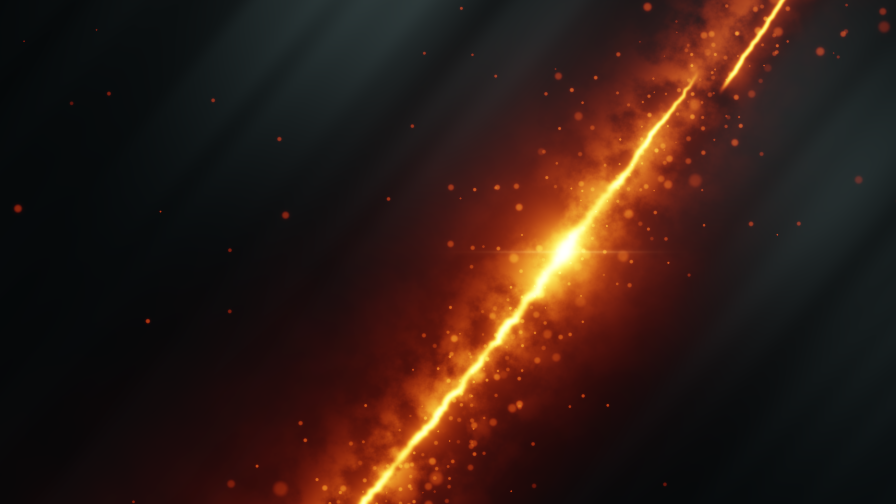
Give the GLSL for this background, as a Shadertoy shader.

```glsl
// A blazing diagonal fissure with a bright core, drifting embers and dim light shafts.
// Work is done in axes along and across the fissure; all heat is summed into one
// scalar, then mapped to a fire colour over the cool, streaked backdrop.

float hash(vec2 p) {
    vec3 q = fract(vec3(p.xyx) * 0.1031);
    q += dot(q, q.yzx + 33.33);
    return fract((q.x + q.y) * q.z);
}

float noise(vec2 p) {
    vec2 i = floor(p), f = fract(p);
    f = f * f * (3.0 - 2.0 * f);
    return mix(mix(hash(i), hash(i + vec2(1, 0)), f.x),
               mix(hash(i + vec2(0, 1)), hash(i + vec2(1, 1)), f.x), f.y);
}

float fbm(vec2 p) {
    float sum = 0.0, amp = 0.5;
    for (int i = 0; i < 5; i++) {
        sum += amp * noise(p);
        p = mat2(1.6, 1.2, -1.2, 1.6) * p + 7.3;
        amp *= 0.5;
    }
    return sum;
}

// x runs up along the fissure, y across it towards the lower right
vec2 fissureAxes(vec2 p) {
    return vec2(dot(p, vec2(0.608, 0.794)), dot(p, vec2(0.794, -0.608)));
}

float band(float x, float lo, float hi, float soft) {
    return smoothstep(lo - soft, lo + soft, x) * (1.0 - smoothstep(hi - soft, hi + soft, x));
}

// Cool shafts of light, brightest at the upper middle and the right side
vec3 backdrop(vec2 p) {
    float across = dot(p, vec2(0.77, -0.64));
    float along = dot(p, vec2(0.64, 0.77));
    float shafts = 0.6 * noise(vec2(across * 9.0, along * 0.8))
                 + 0.4 * noise(vec2(across * 25.0 + 4.0, along * 1.2));
    vec2 top = (p - vec2(0.78, 1.08)) / vec2(0.50, 0.42);
    vec2 side = (p - vec2(1.68, 0.66)) / vec2(0.30, 0.46);
    float light = 0.13 * exp(-dot(top, top)) + 0.11 * exp(-dot(side, side));
    return vec3(0.014, 0.022, 0.026)
         + vec3(0.82, 1.0, 0.98) * light * (0.35 + 1.15 * shafts)
         + vec3(0.012, 0.02, 0.022) * shafts;
}

// One grid of glowing dots, denser close to the fissure
float embers(vec2 p, vec2 core, float cell, float seed, float spread) {
    vec2 id = floor(p / cell);
    vec2 rnd = vec2(hash(id + seed), hash(id + seed + 41.7));
    vec2 centre = (id + 0.3 + 0.4 * rnd) * cell;
    vec2 a = fissureAxes(centre - core);
    float chance = 0.75 * exp(-abs(a.y - 0.02) / spread) + 0.008;
    float radius = cell * mix(0.07, 0.20, hash(id + seed + 13.1));
    float r = length(p - centre) / radius;
    float dot_ = 1.0 - smoothstep(0.5, 1.3, r);
    return step(hash(id + seed + 77.3), chance) * (0.7 * dot_ + 0.3 * exp(-r * r))
         * mix(0.3, 1.0, rnd.x);
}

void mainImage(out vec4 fragColor, in vec2 fragCoord) {
    vec2 p = fragCoord / iResolution.y;
    vec2 core = vec2(1.121, 0.5);
    vec2 q = p - core;
    vec2 a = fissureAxes(q);
    float s = a.x;
    float w = a.y + 0.03 * s * s;
    float r = length(q);

    // Broad glow, wider below and thinner towards the top
    float fade = 1.0 - 0.7 * smoothstep(0.05, 0.65, s);
    float smoke = fbm(p * 9.0);
    float spread = w < 0.0 ? 0.19 - 0.08 * s : 0.15 - 0.03 * s;
    float heat = fade * 0.45 * exp(-pow(abs(w) / spread, 1.5)) * (0.6 + 0.8 * smoke);

    // Ragged fire clouds hugging the fissure
    float cloud = smoothstep(0.3, 0.75, fbm(p * 21.0 + 3.0));
    heat += fade * exp(-abs(w) / 0.055) * (0.25 + 1.3 * cloud);
    heat += 0.5 * exp(-pow((w + 0.01) / 0.07, 2.0)) * cloud;

    // Main crack: jagged, brightest by the core, ending below the top edge
    float jag = 0.008 * (noise(vec2(s * 32.0, 2.0)) - 0.5)
              + 0.005 * (noise(vec2(s * 90.0, 8.0)) - 0.5);
    float flicker = 0.45 + 0.9 * noise(vec2(s * 28.0, 5.0));
    float width = 0.0035 + 0.006 * exp(-s * s / 0.04) + 0.003 * smoothstep(0.0, -0.5, s);
    float crack = abs(w + jag) / width;
    float extent = band(s, -0.9, 0.42, 0.03);
    heat += extent * flicker * (4.5 * exp(-crack * crack) + 1.5 * exp(-abs(w + jag) / 0.018));

    // Second, thinner crack shifted to the right at the top
    float w2 = abs(a.y - 0.053 + 0.056 * (s - 0.447) + jag * 0.6);
    heat += band(s, 0.46, 0.80, 0.03) * (0.6 + 0.6 * flicker)
          * (3.5 * exp(-pow(w2 / 0.004, 2.0)) + 0.8 * exp(-w2 / 0.016));

    // Core halo and its thin horizontal flare
    heat += 5.0 * exp(-r / 0.027) + 1.3 * exp(-r / 0.09) + 4.0 * exp(-pow(length(vec2(s * 0.5, w)) / 0.018, 2.0));
    float flare = exp(-abs(q.y) / 0.0025) * exp(-pow(q.x / 0.11, 2.0));

    // Embers from coarse to fine
    heat += 0.9 * embers(p, core, 0.075, 3.0, 0.09);
    heat += 1.1 * embers(p + 0.03, core + 0.03, 0.043, 19.0, 0.08);
    heat += 1.2 * embers(p + 0.01, core + 0.01, 0.024, 57.0, 0.07);

    // Fire colour with a soft shoulder over the backdrop
    vec3 fire = vec3(heat, 0.19 * pow(heat, 1.7), 0.022 * heat * heat);
    fire += vec3(0.8, 0.45, 0.22) * flare;
    vec3 col = 1.0 - (1.0 - backdrop(p)) * exp(-fire);
    fragColor = vec4(col, 1.0);
}
```
